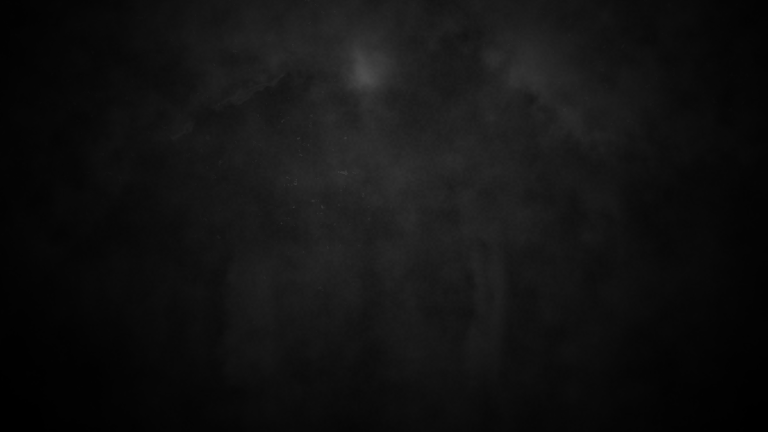
Reproduce this texture procedurally as a WebGL 2 fragment shader.

```glsl
#version 300 es
precision highp float;
// A dark, worn plaster wall lit softly from above and fading to black at its rim.
// Layered value noise gives clouds, grain and flakes; soft ellipses place pale and
// dark stains, and a ragged arch divides the pale top from the darker wall below.
uniform vec2 u_resolution;
out vec4 outColor;

float hash(vec2 cell) {
  vec3 q = fract(vec3(cell.xyx) * 0.1031);
  q += dot(q, q.yzx + 33.33);
  return fract((q.x + q.y) * q.z);
}

float valueNoise(vec2 p) {
  vec2 cell = floor(p);
  vec2 f = fract(p);
  f = f * f * (3.0 - 2.0 * f);
  float low = mix(hash(cell), hash(cell + vec2(1.0, 0.0)), f.x);
  float high = mix(hash(cell + vec2(0.0, 1.0)), hash(cell + 1.0), f.x);
  return mix(low, high, f.y);
}

float fbm(vec2 p) {
  float sum = 0.0;
  float gain = 0.5;
  for (int i = 0; i < 5; i++) {
    sum += gain * valueNoise(p);
    p = mat2(1.6, 1.2, -1.2, 1.6) * p + 17.3;
    gain *= 0.5;
  }
  return sum;
}

// Soft elliptical glow, one at its centre
float blot(vec2 p, vec2 center, vec2 radius) {
  vec2 d = (p - center) / radius;
  return exp(-dot(d, d));
}

// Upright stain with feathered sides and ends
float stain(vec2 p, vec2 center, vec2 halfSize, float feather) {
  vec2 d = abs(p - center) - halfSize;
  vec2 inside = 1.0 - smoothstep(vec2(-feather), vec2(feather), d * vec2(1.0, 0.35));
  return inside.x * inside.y;
}

// Height of the arch, which levels out on the right
float archHeight(float x) {
  float d = x - 0.93;
  float curve = 0.92 - (d < 0.0 ? 0.85 : 1.6) * d * d;
  return d < 0.0 ? curve : max(curve, 0.69 - 0.06 * d);
}

// Thin diagonal scratch between two points
float scratch(vec2 p, vec2 a, vec2 b, float width) {
  vec2 along = b - a;
  float t = clamp(dot(p - a, along) / dot(along, along), 0.0, 1.0);
  return 1.0 - smoothstep(0.0, width, length(p - a - along * t));
}

void main() {
  vec2 p = gl_FragCoord.xy / u_resolution.y;
  p.x += 0.5 * (16.0 / 9.0 - u_resolution.x / u_resolution.y);

  // Noise layers and a ragged copy of the coordinates
  float cloud = fbm(p * 6.0) - 0.48;
  float mottle = fbm(p * 22.0 + 40.0) - 0.48;
  float grain = valueNoise(p * 190.0) - 0.5;
  float drip = fbm(p * vec2(14.0, 2.5) + 9.0) - 0.48;
  vec2 rough = p + 0.09 * vec2(cloud, mottle) + 0.03 * vec2(mottle, cloud);

  // Broad light with a dark rim
  vec2 rim = (p - vec2(0.92, 0.62)) / vec2(0.85, 0.78);
  float light = exp(-1.8 * dot(rim, rim));

  // Pale plaster above the arch, fading at the far sides
  float above = smoothstep(-0.03, 0.04, rough.y - archHeight(rough.x));
  float tone = 0.128 + 0.028 * above;

  // Pale clouds in the upper half
  tone += 0.125 * blot(rough, vec2(0.86, 0.845), vec2(0.045, 0.06));
  tone += 0.035 * blot(rough, vec2(0.82, 0.86), vec2(0.15, 0.09));
  tone += 0.035 * blot(rough, vec2(0.56, 0.88), vec2(0.22, 0.13));
  tone += 0.065 * blot(rough, vec2(1.21, 0.85), vec2(0.11, 0.12));
  tone += 0.035 * blot(rough, vec2(1.38, 0.74), vec2(0.18, 0.08));
  tone += 0.024 * blot(rough, vec2(0.92, 0.62), vec2(0.22, 0.07));

  // Dark hollows under the arch
  tone -= 0.030 * blot(rough, vec2(1.225, 0.745), vec2(0.025, 0.06));
  tone -= 0.025 * blot(rough, vec2(0.63, 0.79), vec2(0.07, 0.035));
  tone -= 0.020 * blot(rough, vec2(1.04, 0.86), vec2(0.10, 0.06));

  // Runs and patches on the lower wall
  tone += 0.035 * stain(rough, vec2(0.595, 0.26), vec2(0.06, 0.15), 0.02);
  tone += 0.035 * stain(rough, vec2(1.125, 0.27), vec2(0.035, 0.15), 0.015);
  tone += 0.035 * stain(rough, vec2(1.39, 0.51), vec2(0.04, 0.055), 0.018);
  tone -= 0.022 * stain(rough, vec2(0.51, 0.27), vec2(0.02, 0.15), 0.02);
  tone -= 0.022 * stain(rough, vec2(1.125, 0.39), vec2(0.007, 0.09), 0.012);

  // Surface texture, coarser where the plaster is pale
  tone += 0.075 * cloud + (0.055 + 0.04 * above) * mottle;
  tone += 0.05 * drip * (1.0 - smoothstep(0.25, 0.7, p.y)) + 0.018 * grain;

  // Small pale flakes gathered around the left of centre
  float flakes = smoothstep(0.70, 0.86, fbm(p * 75.0 + 5.0));
  float flakeArea = blot(p, vec2(0.66, 0.55), vec2(0.20, 0.26)) + 0.4 * above;
  tone += 0.10 * flakes * flakeArea;

  // Scratches along the left shoulder of the arch
  for (int i = 0; i < 3; i++) {
    vec2 start = vec2(0.42 + 0.035 * float(i), 0.705 + 0.012 * float(i));
    float line = scratch(rough, start, start + vec2(0.15, 0.10), 0.008);
    tone += 0.035 * line * smoothstep(-0.10, 0.10, mottle);
  }

  float gray = max(tone * light * 1.12 - 0.008, 0.0);
  outColor = vec4(vec3(gray), 1.0);
}
```
